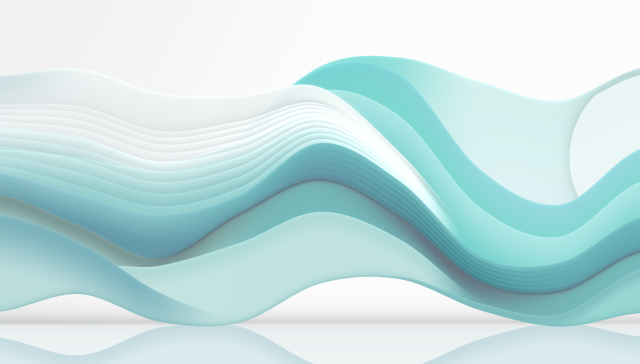
Write a WebGL 2 fragment shader that draws this background.

```glsl
#version 300 es
precision highp float;
uniform vec2 u_resolution;
out vec4 outColor;

// Smooth wave through nine evenly spaced heights (Catmull-Rom)
float wave(float x, float h[9]) {
  float s = clamp(x, 0.0, 0.9999) * 8.0;
  int i = int(s);
  float t = fract(s);
  float a = h[max(i - 1, 0)], b = h[i], c = h[i + 1], d = h[min(i + 2, 8)];
  return b + 0.5 * t * (c - a + t * (2.0 * a - 5.0 * b + 4.0 * c - d + t * (3.0 * (b - c) + d - a)));
}

float inside(float d) {
  return clamp(d / max(fwidth(d), 1e-5) + 0.5, 0.0, 1.0);
}

// Translucent sheet hanging below an edge, with a thin bright rim
vec3 sheet(vec3 base, float d, vec3 rim, vec3 deep, float depth, float alpha) {
  vec3 tint = mix(rim, deep, smoothstep(0.0, depth, d));
  tint += 0.07 * exp(-max(d, 0.0) * 220.0);
  return mix(base, tint, inside(d) * alpha);
}

float bell(float v, float center, float width) {
  float q = (v - center) / width;
  return exp(-q * q);
}

void main() {
  vec2 uv = gl_FragCoord.xy / u_resolution;
  float x = uv.x, y = uv.y;
  float right = smoothstep(0.45, 0.8, x);
  float horizon = 0.108;

  // Edges of the ribbons
  float veil = wave(x, float[9](0.2, 0.2, 0.315, 0.623, 0.817, 0.842, 0.776, 0.724, 0.813));
  float band = wave(x, float[9](0.2, 0.2, 0.315, 0.615, 0.81, 0.795, 0.535, 0.438, 0.59));
  float inner = wave(x, float[9](0.2, 0.2, 0.3, 0.6, 0.75, 0.68, 0.43, 0.35, 0.5));
  float crest = wave(x, float[9](0.792, 0.81, 0.744, 0.737, 0.76, 0.58, 0.34, 0.21, 0.27));
  float mist = wave(x, float[9](0.65, 0.625, 0.555, 0.61, 0.68, 0.545, 0.315, 0.24, 0.3));
  float silk = wave(x, float[9](0.59, 0.566, 0.53, 0.575, 0.642, 0.52, 0.305, 0.25, 0.32));
  float blue = wave(x, float[9](0.525, 0.465, 0.41, 0.465, 0.607, 0.502, 0.297, 0.279, 0.402));
  float crease = wave(x, float[9](0.466, 0.379, 0.29, 0.411, 0.505, 0.402, 0.224, 0.199, 0.308));
  float pale = wave(x, float[9](0.04, 0.25, 0.27, 0.333, 0.418, 0.342, 0.174, 0.087, 0.04));
  float lower = wave(x, float[9](0.411, 0.333, 0.196, 0.12, 0.08, 0.05, 0.05, 0.05, 0.05));
  float hem = wave(x, float[9](0.0, 0.0, 0.0, 0.1, 0.2, 0.24, 0.167, 0.137, 0.26));
  float base = wave(x, float[9](0.144, 0.192, 0.116, 0.114, 0.221, 0.233, 0.148, 0.103, 0.14));

  // Studio backdrop
  vec3 backdrop = vec3(mix(0.947, 0.99, smoothstep(0.0, 0.6, x + 0.3 * (0.8 - y))));
  vec3 col = backdrop;

  // Rear veil and bright disc on the right
  vec3 veilTint = mix(vec3(0.52, 0.86, 0.84), vec3(0.82, 0.94, 0.93), smoothstep(0.58, 0.75, x));
  col = sheet(col, veil - y, veilTint, mix(vec3(0.6, 0.88, 0.86), vec3(0.86, 0.95, 0.95), right), 0.25, 0.95);
  float aspect = u_resolution.x / u_resolution.y;
  float disc = 0.245 - length((uv - vec2(1.029, 0.566)) * vec2(aspect, 1.0));
  col -= 0.1 * exp(-max(-disc, 0.0) * 45.0) * inside(veil - y) * smoothstep(0.85, 0.91, x);
  col = mix(col, vec3(0.95, 0.985, 0.985), 0.85 * inside(disc) * inside(veil - 0.02 - y));

  // Saturated band sweeping down to the right
  vec3 bandRim = mix(vec3(0.46, 0.82, 0.82), vec3(0.56, 0.84, 0.86), right);
  col = sheet(col, band - y, bandRim, vec3(0.48, 0.84, 0.81), 0.12, 0.93);
  col = sheet(col, inner - y, vec3(0.73, 0.92, 0.92), vec3(0.44, 0.81, 0.79), 0.16, 0.7);

  // White crest and soft layers on the left
  float leftFade = 1.0 - smoothstep(0.62, 0.73, x);
  vec3 crestRim = mix(vec3(0.8, 0.87, 0.88), vec3(0.93, 0.955, 0.955), smoothstep(0.0, 0.15, x));
  col = sheet(col, crest - y, crestRim, vec3(0.9, 0.92, 0.925), 0.12, 0.93 * leftFade);
  col = sheet(col, mist - y, vec3(0.86, 0.92, 0.92), vec3(0.67, 0.82, 0.83), 0.09, 0.9 * leftFade);
  col = sheet(col, silk - y, vec3(0.75, 0.88, 0.88), vec3(0.56, 0.79, 0.79), 0.1, 0.85 * leftFade);
  for (int i = 0; i < 9; i++) {
    float k = float(i) / 8.0;
    float d = mix(mix(crest, mist, 0.55), blue, k * k * 0.35 + k * 0.55) - y;
    float strength = leftFade * (0.35 + 0.65 * smoothstep(0.2, 0.55, x));
    col += strength * 0.11 * inside(d) * exp(-max(d, 0.0) * 75.0);
    col -= strength * 0.07 * inside(-d) * exp(-max(-d, 0.0) * 110.0);
  }
  float streak = bell(crest - y, 0.025, 0.02);
  col = mix(col, vec3(0.98, 1.0, 1.0), streak * smoothstep(0.42, 0.58, x) * (1.0 - smoothstep(0.62, 0.69, x)));

  // Deep blue ribbon with fine folds
  vec3 blueRim = mix(vec3(0.55, 0.76, 0.79), vec3(0.43, 0.72, 0.74), smoothstep(0.1, 0.5, x));
  vec3 blueDeep = mix(vec3(0.4, 0.61, 0.67), vec3(0.39, 0.66, 0.7), right);
  col = sheet(col, blue - y, blueRim, blueDeep, 0.1, 0.96);
  float shade = bell(x, 0.7, 0.12);
  for (int i = 1; i < 6; i++) {
    float d = mix(blue, crease, float(i) / 6.0) - y;
    col -= 0.085 * (0.2 + shade) * inside(d) * exp(-max(d, 0.0) * 65.0);
  }

  // Crease and the sheets beneath it
  vec3 under = mix(vec3(0.65, 0.81, 0.79), vec3(0.46, 0.73, 0.73), smoothstep(0.22, 0.45, x));
  vec3 creaseRim = mix(mix(vec3(0.46, 0.58, 0.57), under, smoothstep(0.25, 0.5, x)), vec3(0.39, 0.44, 0.49), shade);
  col = sheet(col, crease - y, creaseRim, under, 0.085, 0.98);
  float creaseLine = exp(-abs(crease - y) * 170.0) * smoothstep(0.2, 0.3, x);
  col = mix(col, vec3(0.36, 0.4, 0.45), 0.75 * creaseLine);
  float paleFade = smoothstep(0.08, 0.22, x) * (1.0 - smoothstep(0.66, 0.75, x));
  col = sheet(col, pale - y, vec3(0.69, 0.86, 0.85), vec3(0.78, 0.9, 0.89), 0.07, 0.92 * paleFade);
  col = sheet(col, lower - y, vec3(0.47, 0.69, 0.73), vec3(0.74, 0.87, 0.87), 0.17, 0.94 * (1.0 - smoothstep(0.2, 0.36, x)));
  col = sheet(col, hem - y, vec3(0.5, 0.74, 0.75), vec3(0.62, 0.87, 0.85), 0.05, 0.8 * smoothstep(0.45, 0.72, x));
  col = mix(col, vec3(0.42, 0.68, 0.69), 0.55 * exp(-max(y - base, 0.0) * 130.0));

  // Floor, contact shadow and reflection
  float onFloor = 1.0 - smoothstep(-0.006, 0.006, y - horizon);
  vec3 ground = mix(backdrop, vec3(0.93, 0.95, 0.955), onFloor);
  ground -= 0.16 * exp(-abs(y - horizon - 0.008) * 40.0) * (1.0 - 0.7 * onFloor);
  float mirrored = 2.0 * horizon - y - base;
  vec3 reflection = mix(vec3(0.72, 0.84, 0.86), vec3(0.84, 0.91, 0.92), smoothstep(0.0, 0.07, mirrored));
  ground = mix(ground, reflection, 0.75 * onFloor * inside(mirrored));
  col = mix(ground, col, inside(y - base));

  outColor = vec4(clamp(col, 0.0, 1.0), 1.0);
}
```
